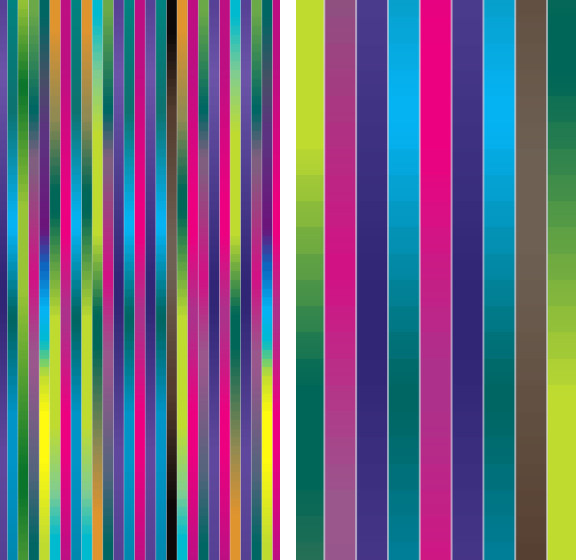
Left, the full canvas; right, a detail of the centre.
Write a Shadertoy shader that draws this pattern.

```glsl
const float STRIPES_ACROSS = 26.4;
const float FIRST_OFFSET = 0.31;
const float SEAM_WIDTH = 0.06;     // in stripe widths
const float BANDS_DOWN = 64.0;

const vec3 TEAL = vec3(0.0, 0.40, 0.39);
const vec3 PINE = vec3(0.0, 0.40, 0.34);
const vec3 LEAF = vec3(0.04, 0.46, 0.17);
const vec3 LIME = vec3(0.75, 0.86, 0.19);
const vec3 GRASS = vec3(0.60, 0.77, 0.21);
const vec3 MINT = vec3(0.50, 0.80, 0.57);
const vec3 CYAN = vec3(0.0, 0.73, 0.81);
const vec3 SKY = vec3(0.02, 0.70, 0.95);
const vec3 ORANGE = vec3(0.88, 0.58, 0.18);
const vec3 OLIVE = vec3(0.57, 0.54, 0.32);
const vec3 MAGENTA = vec3(0.74, 0.06, 0.51);
const vec3 PINK = vec3(0.93, 0.0, 0.50);
const vec3 VIOLET = vec3(0.33, 0.25, 0.58);
const vec3 INDIGO = vec3(0.19, 0.15, 0.46);
const vec3 MAUVE = vec3(0.60, 0.34, 0.55);
const vec3 SLATE = vec3(0.34, 0.39, 0.49);
const vec3 BROWN = vec3(0.33, 0.24, 0.18);
const vec3 BLACK = vec3(0.05, 0.035, 0.03);
const vec3 SEAM = vec3(0.86, 0.85, 0.90);

// Order of the gradient kinds from left to right
const int KINDS[27] = int[27](0, 1, 2, 3, 4, 5, 6, 1, 5, 7, 3, 0, 1, 6,
                              0, 1, 8, 5, 6, 3, 0, 6, 7, 0, 3, 4, 6);

// Moves a colour toward the next gradient stop
vec3 fade(vec3 color, vec3 next, float start, float end, float t) {
    return mix(color, next, clamp((t - start) / (end - start), 0.0, 1.0));
}

// Vertical gradient of one kind; t runs from top to bottom
vec3 gradient(int kind, float t) {
    vec3 c;
    if (kind == 0) {            // violet
        c = fade(VIOLET, vec3(0.42, 0.33, 0.66), 0.0, 0.13, t);
        c = fade(c, INDIGO, 0.14, 0.50, t);
        c = fade(c, vec3(0.37, 0.28, 0.61), 0.55, 0.80, t);
        c = fade(c, VIOLET, 0.85, 1.0, t);
    } else if (kind == 1) {     // teal and sky
        c = fade(vec3(0.0, 0.51, 0.50), TEAL + 0.05, 0.0, 0.18, t);
        c = fade(c, SKY, 0.20, 0.39, t);
        c = fade(c, TEAL, 0.41, 0.56, t);
        c = fade(c, vec3(0.0, 0.58, 0.78), 0.58, 0.74, t);
        c = fade(c, vec3(0.0, 0.53, 0.68), 0.82, 1.0, t);
    } else if (kind == 2) {     // leaf and grass
        c = fade(GRASS, LEAF, 0.0, 0.15, t);
        c = fade(c, GRASS, 0.16, 0.37, t);
        c = fade(c, LEAF, 0.52, 0.84, t);
        c = fade(c, vec3(0.28, 0.59, 0.20), 0.88, 1.0, t);
    } else if (kind == 3) {     // green, teal, mauve
        c = fade(vec3(0.42, 0.66, 0.28), TEAL, 0.02, 0.19, t);
        c = fade(c, vec3(0.50, 0.37, 0.50), 0.20, 0.28, t);
        c = fade(c, vec3(0.82, 0.07, 0.52), 0.30, 0.49, t);
        c = fade(c, MAUVE, 0.50, 0.63, t);
        c = fade(c, SLATE, 0.66, 0.83, t);
        c = fade(c, TEAL, 0.84, 0.97, t);
    } else if (kind == 4) {     // violet to yellow
        c = fade(TEAL, SLATE * 0.8, 0.03, 0.14, t);
        c = fade(c, vec3(0.36, 0.20, 0.50), 0.14, 0.23, t);
        c = fade(c, vec3(0.42, 0.08, 0.48), 0.25, 0.40, t);
        c = fade(c, vec3(0.05, 0.40, 0.75), 0.41, 0.475, t);
        c = fade(c, SKY, 0.48, 0.55, t);
        c = fade(c, CYAN, 0.56, 0.61, t);
        c = fade(c, LIME, 0.61, 0.67, t);
        c = fade(c, vec3(1.0, 0.98, 0.06), 0.67, 0.74, t);
        c = fade(c, LIME, 0.82, 0.97, t);
    } else if (kind == 5) {     // orange, pine, lime
        c = fade(ORANGE, OLIVE, 0.05, 0.20, t);
        c = fade(c, PINE, 0.21, 0.34, t);
        c = fade(c, LIME, 0.38, 0.57, t);
        c = fade(c, MINT, 0.76, 0.88, t);
        c = fade(c, CYAN, 0.88, 0.96, t);
    } else if (kind == 6) {     // magenta and pink
        c = fade(MAGENTA, PINK, 0.12, 0.37, t);
        c = fade(c, vec3(0.68, 0.19, 0.54), 0.42, 0.55, t);
        c = fade(c, PINK, 0.58, 0.74, t);
        c = fade(c, MAGENTA, 0.80, 1.0, t);
    } else if (kind == 7) {     // cyan, lime, orange
        c = fade(CYAN, MINT, 0.03, 0.13, t);
        c = fade(c, LIME, 0.13, 0.24, t);
        c = fade(c, PINE, 0.42, 0.56, t);
        c = fade(c, OLIVE, 0.62, 0.80, t);
        c = fade(c, ORANGE, 0.80, 0.92, t);
    } else {                    // black and brown
        c = fade(BLACK, BROWN, 0.06, 0.20, t);
        c = fade(c, vec3(0.43, 0.38, 0.33), 0.22, 0.43, t);
        c = fade(c, BROWN, 0.48, 0.68, t);
        c = fade(c, BLACK, 0.70, 0.90, t);
    }
    return c;
}

vec3 stripe(int index, float t) {
    return gradient(KINDS[clamp(index, 0, 26)], t);
}

void mainImage(out vec4 fragColor, in vec2 fragCoord) {
    vec2 uv = fragCoord / iResolution.xy;
    float across = uv.x * STRIPES_ACROSS + FIRST_OFFSET;
    float pixel = STRIPES_ACROSS / iResolution.x;

    // Faint stepping of the vertical gradients
    float down = 1.0 - uv.y;
    float stepped = (floor(down * BANDS_DOWN) + 0.5) / BANDS_DOWN;
    float t = mix(down, stepped, 0.6);

    // Neighbouring stripes meet smoothly at the nearest seam
    float seam = floor(across + 0.5);
    float offset = across - seam;
    float side = clamp(offset / pixel + 0.5, 0.0, 1.0);
    vec3 color = mix(stripe(int(seam) - 1, t), stripe(int(seam), t), side);

    // Pale hairline along the seam
    float line = clamp((0.5 * SEAM_WIDTH - abs(offset)) / pixel + 0.5, 0.0, 1.0);
    fragColor = vec4(mix(color, SEAM, 0.65 * line), 1.0);
}
```
